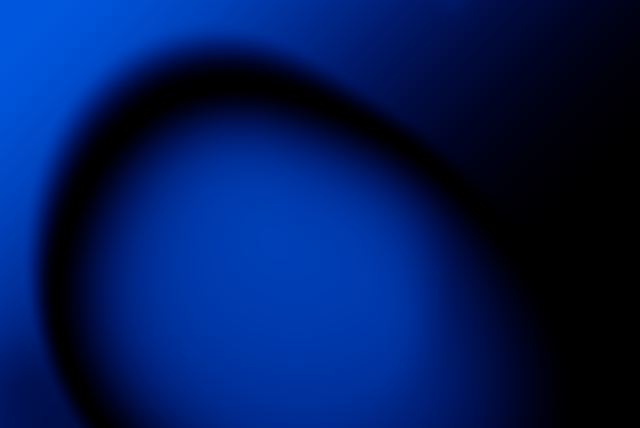
This background is drawn by a WebGL 1 fragment shader. Its source:

```glsl
precision highp float;
// A soft blue dome with a black rim, lying on a diagonal blue-to-black gradient.
// The rim is a polar curve of a few harmonics; its distance drives the inner glow
// and the outer shadow, and one brightness value is turned into colour at the end.

uniform vec2 u_resolution;

#define DOME_CENTER vec2(0.684, 0.336)
#define GLOW_CENTER vec2(0.69, 0.50)
#define GLOW_LEVEL 0.72
#define GLOW_WIDTH 0.109
#define GLOW_STRETCH 0.147
#define SHADOW_WIDTH 0.064
#define SHADOW_STRETCH 0.108
#define BACKDROP_LEVEL 0.87
#define GREEN_GAIN 0.43
#define GREEN_GAMMA 1.65

// One harmonic of the rim: cosine and sine weights
float harmonic(vec2 weights, float angle) {
    return dot(weights, vec2(cos(angle), sin(angle)));
}

// Rim radius in each direction
float rimRadius(float a) {
    return 0.557
        + harmonic(vec2(0.0283, -0.1170), a)
        + harmonic(vec2(0.0107, -0.0836), 2.0 * a)
        + harmonic(vec2(-0.0123, -0.0223), 3.0 * a)
        + harmonic(vec2(-0.0107, 0.0010), 4.0 * a)
        + harmonic(vec2(-0.0041, -0.0020), 5.0 * a);
}

// Approximate signed distance to the rim, negative inside
float rimDistance(float dist, float angle) {
    const float STEP = 0.01;
    float r = rimRadius(angle);
    float slope = (rimRadius(angle + STEP) - rimRadius(angle - STEP)) / (2.0 * STEP);
    return (dist - r) / sqrt(1.0 + slope * slope / (r * r));
}

// Round soft spot
float spot(vec2 p, vec2 center, float radius) {
    vec2 q = (p - center) / radius;
    return exp(-dot(q, q));
}

// Diagonal gradient with a dim corner patch and a faint spot at the top
float backdrop(vec2 p) {
    float diagonal = p.x + 1.0 - p.y;
    float level = BACKDROP_LEVEL * (1.0 - smoothstep(0.05, 1.85, diagonal));
    level -= 0.10 * spot(p, vec2(0.05, 0.11), 0.11);
    level += 0.05 * spot(p, vec2(1.065, 0.995), 0.03);
    return max(level, 0.0);
}

// Shadow outside the rim, widest at the upper left
float outerShade(float d, vec2 dir) {
    float side = max(dot(dir, vec2(-0.574, 0.819)), 0.0);
    float width = SHADOW_WIDTH + SHADOW_STRETCH * side * side * side;
    return smoothstep(0.1 * width, width, d);
}

// Glow inside the rim, with a longer falloff at the lower right
float innerGlow(vec2 p, float depth, vec2 dir, float dist) {
    float side = max(dot(dir, vec2(0.866, -0.5)), 0.0) * smoothstep(0.0, 0.4, dist);
    float width = GLOW_WIDTH + GLOW_STRETCH * pow(side, 4.0);
    float rise = 1.0 - exp(-pow(max(depth, 0.0) / width, 1.4));
    return GLOW_LEVEL * rise * spot(p, GLOW_CENTER, 1.085);
}

void main() {
    vec2 p = gl_FragCoord.xy / u_resolution.y;
    p.x *= 1.5 * u_resolution.y / u_resolution.x;

    // Polar position about the dome
    vec2 q = p - DOME_CENTER;
    float dist = max(length(q), 0.0001);
    vec2 dir = q / dist;
    float d = rimDistance(dist, atan(dir.y, dir.x));

    // Both sides fade to black at the rim, so they simply add
    float light = backdrop(p) * outerShade(d, dir) + innerGlow(p, -d, dir, dist);

    // Deep blue ramp: green rises later than blue
    gl_FragColor = vec4(0.0, GREEN_GAIN * pow(light, GREEN_GAMMA), light, 1.0);
}
```
